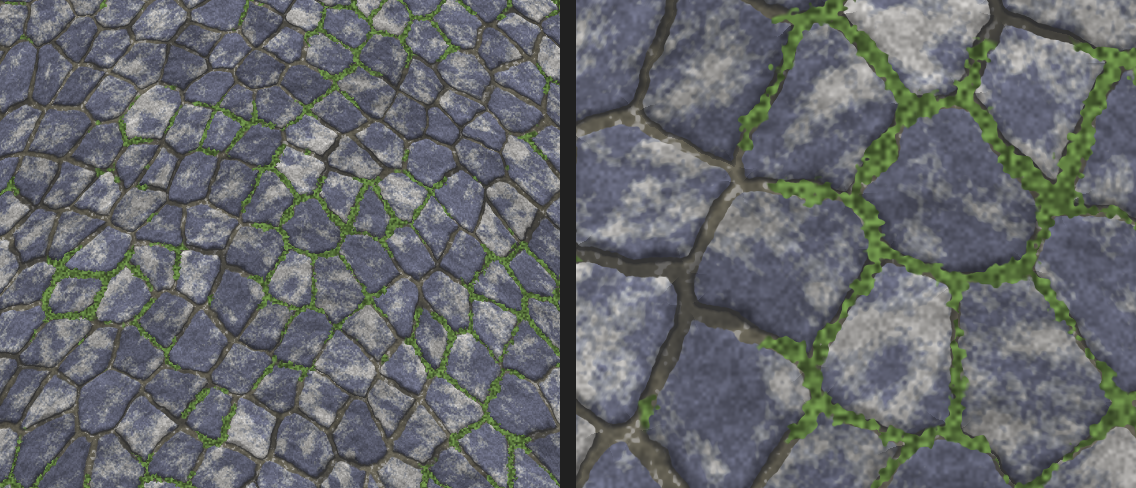
Left, the full canvas; right, a detail of the centre.
Write a WebGL 1 fragment shader that draws this texture.

```glsl
precision highp float;
// Old cobblestone paving: rounded Voronoi stones on a turned, arched grid.
// Each stone gets streaked wear, relief and a shaded rim; the joints hold
// earth, grit, shadow and patches of moss.

uniform vec2 u_resolution;

const vec3 SLATE = vec3(0.355, 0.365, 0.435);
const vec3 WORN = vec3(0.49, 0.50, 0.525);
const vec3 PALE = vec3(0.65, 0.64, 0.625);
const vec3 EARTH = vec3(0.41, 0.395, 0.345);
const vec3 SHADOW = vec3(0.18, 0.18, 0.185);
const vec3 MOSS = vec3(0.33, 0.44, 0.22);
const float STONES = 12.6;      // stones across the canvas
const float PERSPECTIVE = 0.22; // stones shrink towards the top
const float TURN = 0.55;        // rotation of the rows
const float ARCH = 0.45;        // bend of the rows
const float JITTER = 0.58;
const float ROUNDING = 0.07;
const float GAP = 0.052;        // half width of a joint, in stones

float hash(vec2 p) {
  vec3 a = fract(p.xyx * 0.1031);
  a += dot(a, a.yzx + 33.33);
  return fract((a.x + a.y) * a.z);
}

vec2 hash2(vec2 p) {
  return vec2(hash(p + 3.7), hash(p + 71.3));
}

float noise(vec2 p) {
  vec2 i = floor(p), f = fract(p);
  f = f * f * (3.0 - 2.0 * f);
  return mix(mix(hash(i), hash(i + vec2(1.0, 0.0)), f.x),
             mix(hash(i + vec2(0.0, 1.0)), hash(i + vec2(1.0, 1.0)), f.x), f.y);
}

mat2 rotation(float a) {
  return mat2(cos(a), sin(a), -sin(a), cos(a));
}

float fbm(vec2 p) {
  float sum = 0.0, amp = 0.52;
  for (int i = 0; i < 5; i++) {
    sum += amp * noise(p);
    p = rotation(0.6) * p * 2.07 + 5.3;
    amp *= 0.52;
  }
  return sum;
}

vec2 seed(vec2 cell) {
  return cell + 0.5 + JITTER * (hash2(cell) - 0.5);
}

// Distance to the rounded stone border, its outward normal and the stone id
float stoneEdge(vec2 q, out vec2 id, out vec2 normal) {
  vec2 base = floor(q), nearest = vec2(0.0);
  float best = 9.0, closest = 9.0, edge = 2.0;
  id = base;
  for (int y = -1; y <= 1; y++) for (int x = -1; x <= 1; x++) {
    vec2 cell = base + vec2(float(x), float(y));
    vec2 r = seed(cell) - q;
    if (dot(r, r) < best) { best = dot(r, r); nearest = r; id = cell; }
  }
  normal = vec2(0.0, 1.0);
  for (int y = -2; y <= 2; y++) for (int x = -2; x <= 2; x++) {
    vec2 r = seed(base + vec2(float(x), float(y))) - q;
    vec2 across = r - nearest;
    if (dot(across, across) > 0.0001) {
      vec2 n = normalize(across);
      float d = dot(0.5 * (r + nearest), n);
      if (d < closest) { closest = d; normal = n; }
      float h = max(ROUNDING - abs(edge - d), 0.0) / ROUNDING;
      edge = min(edge, d) - 0.25 * h * h * ROUNDING;
    }
  }
  return edge;
}

vec3 stoneColor(vec2 p, vec2 q, vec2 id, vec2 normal, float inside) {
  vec2 rnd = hash2(id + 17.0);
  mat2 grainTurn = rotation(6.28 * rnd.x);
  vec2 u = grainTurn * q + id * 3.7;
  float grain = noise(p * 340.0) - 0.5;
  float wear = 0.5 * fbm(u * vec2(2.2, 5.0)) + 0.5 * fbm(q * 2.6 + id * 5.1);
  wear += 0.16 * grain + 0.16 * (rnd.y - 0.5) + 0.12 * step(0.96, rnd.x);
  vec3 col = mix(SLATE, WORN, smoothstep(0.49, 0.60, wear));
  col = mix(col, PALE, 0.85 * smoothstep(0.59, 0.69, wear));
  // Uneven surface lit from above
  vec2 toLight = grainTurn * rotation(TURN) * vec2(0.0, 0.06);
  float relief = fbm(u * 2.5) - fbm((u + toLight) * 2.5);
  col *= 1.0 + 1.1 * relief + 0.22 * (hash(id + 41.0) - 0.5);
  col *= 1.0 + 0.26 * (noise(p * 410.0 + 9.0) - 0.5);
  // Chipped rim: bright above, dark below
  float rim = 1.0 - smoothstep(0.0, 0.10, inside + 0.10 * (fbm(q * 6.0) - 0.5));
  return col * (1.0 + rim * (0.26 * normal.y - 0.14));
}

vec3 jointColor(vec2 p, vec2 normal, float inside) {
  float grit = noise(p * 170.0) * 0.6 + noise(p * 370.0) * 0.4;
  float sandy = fbm(p * 7.0 + 31.0);
  vec3 col = EARTH * (0.62 + 0.5 * grit + 0.5 * (sandy - 0.4));
  col = mix(col, PALE, 0.8 * smoothstep(0.66, 0.80, grit + 0.25 * (sandy - 0.5)));
  float shade = smoothstep(-0.055, 0.0, inside) * (0.45 - 0.5 * normal.y);
  shade += 0.5 * smoothstep(0.48, 0.66, fbm(p * 22.0 + 3.0));
  return mix(col, SHADOW, clamp(shade, 0.0, 0.9));
}

void main() {
  vec2 p = gl_FragCoord.xy / u_resolution.x;
  vec2 c = p - vec2(0.5, 0.43);
  float scale = STONES * (1.0 + PERSPECTIVE * c.y);
  vec2 bent = vec2(c.x, c.y + ARCH * c.x * c.x) * scale;
  vec2 q = rotation(TURN) * bent + 40.0;
  q += 0.45 * (vec2(noise(q * 0.45), noise(q * 0.45 + 19.0)) - 0.5);
  vec2 chipped = q + 0.13 * (vec2(fbm(q * 3.5), fbm(q * 3.5 + 27.0)) - 0.5);
  vec2 id, normal;
  float edge = stoneEdge(chipped, id, normal);
  normal = rotation(-TURN) * normal;
  float gap = GAP + 0.045 * (hash(id + 5.0) - 0.5) + 0.07 * (fbm(q * 1.7 + 8.0) - 0.5);
  float inside = edge - max(gap, 0.015);
  float blur = 0.8 * scale / u_resolution.x;
  vec3 col = mix(jointColor(p, normal, inside), stoneColor(p, q, id, normal, inside),
                 smoothstep(-blur, blur, inside));
  // Moss tufts fill some joints and creep over the stone borders
  float tuft = noise(p * 120.0 + 4.0) * 0.5 + noise(p * 290.0) * 0.5;
  float damp = smoothstep(0.50, 0.60, fbm(p * 8.0 + 12.0));
  float moss = damp * (1.0 - smoothstep(-0.035, 0.035, inside + 0.14 * (0.5 - tuft)));
  vec3 green = MOSS * (0.55 + 0.95 * noise(p * 310.0 + 50.0));
  col = mix(col, green, 0.92 * smoothstep(0.3, 0.7, moss));
  gl_FragColor = vec4(col, 1.0);
}
```
